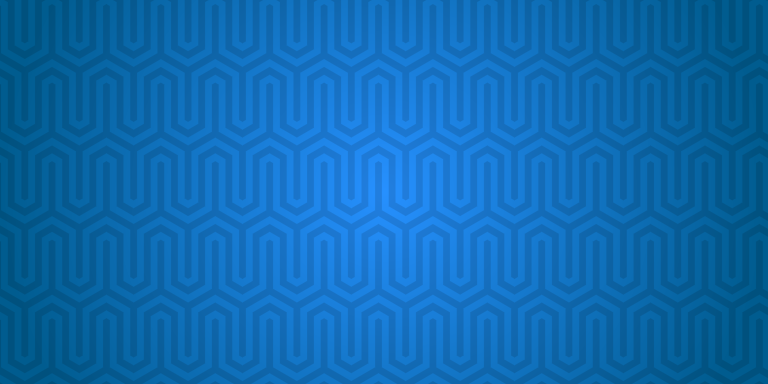
This pattern is drawn by a Shadertoy shader. Its source:

```glsl
#define PERIOD 0.1417               // repeat width, in canvas heights
#define ANCHOR vec2(-0.0143, 0.1315) // top of one arch, from the centre
#define LINE_WIDTH 0.5              // share of the stripe spacing
#define GROOVE_SHADE 0.88
#define GLOW_RADIUS 1.0
#define CENTRE_COLOUR vec3(0.15, 0.565, 1.0)
#define RIM_COLOUR vec3(0.0, 0.36, 0.56)

const float COS30 = 0.8660254;
const float ROW = 5.0 / COS30;      // row height, in stripe spacings

// Signed distance to one mitred meander.
// side: distance from the arch axis; slope: depth across the 30 degree caps.
float meander(float side, float slope) {
    float arch = max(-slope, side - 1.5);
    return min(arch, 3.0 - slope);
}

// Distance to the nearest line, in stripe spacings.
float lineDistance(vec2 p) {
    float side = abs(mod(p.x + 2.0, 4.0) - 2.0);
    float depth = mod(-p.y, ROW);
    float slope = COS30 * depth - 0.5 * side;
    float nearest = 10.0;
    // Wide and narrow arches alternate, with neighbours from adjoining rows.
    for (int i = 0; i < 2; i++) {
        float row = 5.0 * float(i);
        nearest = min(nearest, abs(meander(side, slope - row)));
        nearest = min(nearest, abs(meander(side + 1.0, slope - 1.0 + row)));
    }
    return nearest;
}

void mainImage(out vec4 fragColor, in vec2 fragCoord) {
    vec2 p = (fragCoord - 0.5 * iResolution.xy) / iResolution.y;
    float spacing = PERIOD / 4.0;
    float pixel = 1.0 / (iResolution.y * spacing);

    float d = lineDistance((p - ANCHOR) / spacing) - 0.5 * LINE_WIDTH;
    float line = 1.0 - smoothstep(-0.7 * pixel, 0.7 * pixel, d);

    // Radial glow behind the raised lines
    float falloff = clamp(length(p) / GLOW_RADIUS, 0.0, 1.0);
    vec3 colour = mix(CENTRE_COLOUR, RIM_COLOUR, falloff);
    fragColor = vec4(colour * mix(GROOVE_SHADE, 1.0, line), 1.0);
}
```
